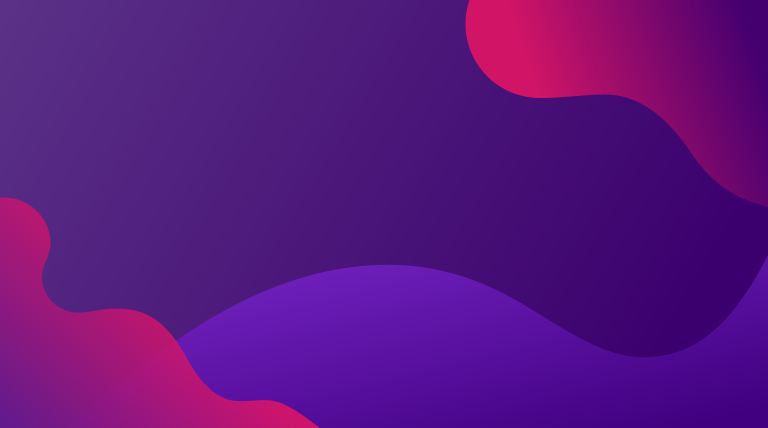
Reproduce this background procedurally as a Shadertoy shader.

```glsl
#define CANVAS vec2(768.0, 430.0)
#define SKY_LIGHT vec3(0.355, 0.195, 0.530)
#define SKY_DARK vec3(0.235, 0.000, 0.430)
#define WAVE_LIGHT vec3(0.430, 0.120, 0.730)
#define WAVE_DARK vec3(0.250, 0.000, 0.500)
#define CORNER_PINK vec3(0.820, 0.080, 0.400)
#define CORNER_PLUM vec3(0.270, 0.000, 0.440)
#define BLOB_PINK vec3(0.870, 0.080, 0.400)
#define BLOB_VIOLET vec3(0.380, 0.100, 0.560)
#define BLOB_OPACITY 0.88

// Curve knots: x, height, slope
const vec3 WAVE[6] = vec3[6](
    vec3(50.0, -17.0, 0.95), vec3(175.0, 87.0, 0.70), vec3(388.0, 164.0, 0.0),
    vec3(515.0, 129.0, -0.57), vec3(643.0, 71.0, 0.0), vec3(768.0, 174.0, 2.0));
const vec3 CORNER[6] = vec3[6](
    vec3(540.0, 331.5, 0.0), vec3(605.0, 335.0, 0.0), vec3(647.0, 322.5, -0.63),
    vec3(690.0, 278.0, -1.5), vec3(729.0, 238.0, -0.63), vec3(768.0, 222.0, -0.28));
const vec3 BLOB[6] = vec3[6](
    vec3(78.0, 116.0, 0.0), vec3(115.0, 120.0, 0.0), vec3(187.0, 70.0, -1.85),
    vec3(240.0, 27.0, 0.0), vec3(266.0, 28.0, 0.0), vec3(322.0, -1.5, -0.75));

// Approximate signed distance to a cubic segment, positive above it
float segmentDistance(vec2 p, vec3 a, vec3 b) {
    float width = b.x - a.x, rise = b.y - a.y;
    float t = clamp((p.x - a.x) / width, 0.0, 1.0);
    float c1 = width * a.z;
    float c2 = 3.0 * rise - width * (2.0 * a.z + b.z);
    float c3 = width * (a.z + b.z) - 2.0 * rise;
    float height = a.y + t * (c1 + t * (c2 + t * c3));
    float slope = (c1 + t * (2.0 * c2 + 3.0 * t * c3)) / width;
    return (p.y - height) / sqrt(1.0 + slope * slope);
}

float curveDistance(vec2 p, vec3 knots[6]) {
    float d = segmentDistance(p, knots[0], knots[1]);
    for (int i = 1; i < 5; i++) {
        if (p.x >= knots[i].x) d = segmentDistance(p, knots[i], knots[i + 1]);
    }
    return d;
}

// Round head on the left, flowing lower edge on the right
float cornerDistance(vec2 p) {
    if (p.x < 540.0) return length(p - vec2(540.0, 406.0)) - 74.5;
    return -curveDistance(p, CORNER);
}

// Round head, neck, circular notch, then a flowing upper edge
float blobDistance(vec2 p) {
    if (p.x > 78.0) return curveDistance(p, BLOB);
    if (p.y > 185.0) return length(p - vec2(4.0, 185.0)) - 46.5;
    if (p.y > 152.0) return p.x - mix(42.0, 50.5, smoothstep(152.0, 185.0, p.y));
    return 36.0 - length(p - vec2(78.0, 152.0));
}

float coverage(float d, float pixel) {
    return clamp(0.5 - d / pixel, 0.0, 1.0);
}

vec3 ramp(vec3 from, vec3 to, float t) {
    return mix(from, to, clamp(t, 0.0, 1.0));
}

void mainImage(out vec4 fragColor, in vec2 fragCoord) {
    vec2 p = fragCoord / iResolution.xy * CANVAS;
    float pixel = CANVAS.y / iResolution.y;
    float depth = CANVAS.y - p.y;

    // Diagonal backdrop
    vec3 color = ramp(SKY_LIGHT, SKY_DARK, (p.x + 0.6 * depth) / 870.0);

    // Wave along the bottom
    float waveShade = (0.25 * (p.x - 330.0) + depth - 270.0) / 250.0;
    color = mix(color, ramp(WAVE_LIGHT, WAVE_DARK, waveShade),
                coverage(curveDistance(p, WAVE), pixel));

    // Upper right shape
    float cornerShade = (p.x - 0.33 * depth - 505.0) / 235.0;
    color = mix(color, ramp(CORNER_PINK, CORNER_PLUM, cornerShade),
                coverage(cornerDistance(p), pixel));

    // Translucent lower left shape
    float blobShade = (p.x + 0.95 * p.y) / 300.0;
    color = mix(color, ramp(BLOB_VIOLET, BLOB_PINK, blobShade),
                BLOB_OPACITY * coverage(blobDistance(p), pixel));

    fragColor = vec4(color, 1.0);
}
```
